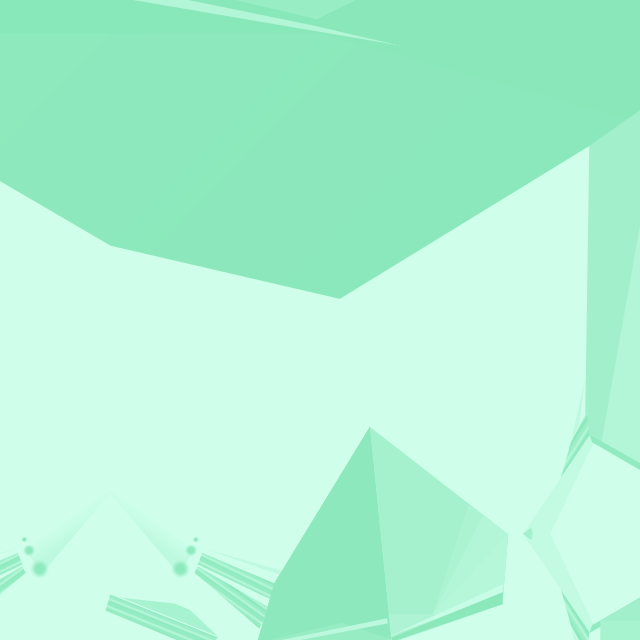
This background is drawn by a WebGL 2 fragment shader. Its source:

```glsl
#version 300 es
precision highp float;
// Pale mint backdrop with a hanging canopy, a faceted gem and streaked crystal frames.
uniform vec2 u_resolution;
out vec4 outColor;

// Signed distance to a line, positive on the right of a -> b.
float side(vec2 p, vec2 a, vec2 b) {
  vec2 d = b - a;
  return dot(p - a, vec2(d.y, -d.x)) / length(d);
}

float cover(float d) {
  return clamp(d * min(u_resolution.x, u_resolution.y) + 0.5, 0.0, 1.0);
}

// Convex facets, corners listed clockwise.
float tri(vec2 p, vec2 a, vec2 b, vec2 c) {
  return cover(min(side(p, a, b), min(side(p, b, c), side(p, c, a))));
}

float quad(vec2 p, vec2 a, vec2 b, vec2 c, vec2 d) {
  return cover(min(min(side(p, a, b), side(p, b, c)), min(side(p, c, d), side(p, d, a))));
}

// Layered sines across a bar make its glassy streaks.
float streaks(float x) {
  return 0.68 + 0.22 * sin(x * 520.0) + 0.1 * sin(x * 1130.0 + 1.0);
}

void layer(inout float tone, float value, float mask) {
  tone = mix(tone, value, mask);
}

// Faint roof, soft beads and streaked arms, folded about a vertical axis.
void chevron(inout float tone, vec2 p) {
  vec2 q = vec2(abs(p.x - 0.172), p.y);
  float roof = quad(q, vec2(-0.01, 0.241), vec2(0.0, 0.234), vec2(0.134, 0.146), vec2(0.108, 0.102));
  roof *= cover(side(q, vec2(0.108, 0.102), vec2(0.0, 0.139)));
  layer(tone, 0.22 * smoothstep(0.0, 0.04, -side(q, vec2(0.134, 0.146), vec2(0.0, 0.234))) + 0.04, roof);
  float upper = quad(q, vec2(0.144, 0.136), vec2(0.27, 0.083), vec2(0.256, 0.061), vec2(0.137, 0.118));
  layer(tone, streaks(side(q, vec2(0.144, 0.13), vec2(0.262, 0.073))), upper);
  float lower = quad(q, vec2(0.137, 0.115), vec2(0.25, 0.05), vec2(0.233, 0.018), vec2(0.132, 0.105));
  layer(tone, streaks(side(q, vec2(0.135, 0.11), vec2(0.241, 0.034))), lower);
  layer(tone, 0.22, tri(q, vec2(0.15, 0.142), vec2(0.27, 0.108), vec2(0.27, 0.1)));
  for (int i = 0; i < 3; i++) {
    float k = float(i);
    vec2 bead = vec2(0.134 - 0.003 * k - 0.0045 * k * k, 0.157 - 0.011 * k - 0.006 * k * k);
    float radius = 0.005 + 0.0055 * k;
    layer(tone, 0.9, 1.0 - smoothstep(radius * 0.3, radius, length(q - bead)));
  }
}

// Pentagonal frame folded about a horizontal axis.
void frame(inout float tone, vec2 p) {
  vec2 q = vec2(p.x, abs(p.y - 0.166));
  float bar = quad(q, vec2(0.817, 0.0), vec2(0.892, 0.143), vec2(0.914, 0.222), vec2(0.921, 0.153));
  layer(tone, streaks(side(q, vec2(0.817, 0.0), vec2(0.919, 0.16)) * 0.8), bar);
  layer(tone, 0.25, tri(q, vec2(0.892, 0.143), vec2(0.913, 0.235), vec2(0.905, 0.172)));
  layer(tone, 0.18, quad(q, vec2(0.817, 0.0), vec2(0.921, 0.153), vec2(0.93, 0.141), vec2(0.855, -0.01)));
  layer(tone, 0.6, tri(q, vec2(0.817, 0.0), vec2(0.83, 0.01), vec2(0.835, -0.01)));
  layer(tone, 0.0, quad(q, vec2(0.855, -0.01), vec2(0.927, 0.141), vec2(1.02, 0.085), vec2(1.02, -0.01)));
  layer(tone, 0.85, quad(q, vec2(0.921, 0.155), vec2(1.02, 0.099), vec2(1.02, 0.088), vec2(0.925, 0.143)));
}

void gem(inout float tone, vec2 p) {
  vec2 top = vec2(0.578, 0.333);
  vec2 foot = vec2(0.612, -0.004);
  float left = quad(p, top, foot, vec2(0.4, -0.01), vec2(0.429, 0.089));
  layer(tone, 0.78, left);
  layer(tone, 0.92, left * cover(-side(p, vec2(0.427, 0.063), vec2(0.534, 0.027))));
  layer(tone, 0.92, left * cover(-side(p, vec2(0.534, 0.027), vec2(0.605, 0.044))));
  layer(tone, 0.28, quad(p, vec2(0.44, 0.0), vec2(0.605, 0.034), vec2(0.606, 0.026), vec2(0.47, 0.0)));
  float right = quad(p, top, vec2(0.794, 0.165), vec2(0.785, 0.056), foot);
  right *= cover(side(p, foot, vec2(0.575, 0.318)));
  layer(tone, 0.58, right);
  layer(tone, 0.49, right * cover(side(p, vec2(0.676, 0.04), vec2(0.731, 0.208))));
  layer(tone, 0.39, right * cover(side(p, vec2(0.676, 0.04), vec2(0.755, 0.195))));
  layer(tone, 0.34, right * cover(side(p, vec2(0.676, 0.04), vec2(0.794, 0.165))));
  layer(tone, 0.45, right * cover(0.04 - p.y));
  layer(tone, 0.1, tri(p, vec2(0.613, 0.008), vec2(0.786, 0.087), vec2(0.785, 0.072)));
  layer(tone, 0.95, quad(p, vec2(0.612, 0.004), vec2(0.786, 0.075), vec2(0.785, 0.056), vec2(0.612, -0.003)));
}

void main() {
  vec2 p = gl_FragCoord.xy / u_resolution;
  float tone = 0.0;

  // Small shard and streaked bar at the lower edge.
  chevron(tone, p);
  layer(tone, 0.55, quad(p, vec2(0.19, 0.066), vec2(0.273, 0.057), vec2(0.297, 0.047), vec2(0.34, 0.006)));
  float bar = quad(p, vec2(0.172, 0.071), vec2(0.34, 0.004), vec2(0.32, -0.018), vec2(0.165, 0.046));
  layer(tone, streaks(side(p, vec2(0.169, 0.062), vec2(0.335, -0.005))), bar);
  gem(tone, p);

  // Translucent column on the right.
  layer(tone, 0.63, quad(p, vec2(0.921, 0.79), vec2(1.02, 0.86), vec2(1.02, 0.26), vec2(0.914, 0.322)));
  layer(tone, 0.39, tri(p, vec2(1.02, 0.76), vec2(1.02, 0.265), vec2(0.94, 0.31)));
  frame(tone, p);
  layer(tone, 0.64, tri(p, vec2(0.938, 0.03), vec2(1.02, 0.077), vec2(1.02, -0.02)));
  layer(tone, 0.55, cover(min(p.x - 0.938, 0.03 - p.y)));

  // Canopy with its upper folds and pale splinter.
  float under = min(side(p, vec2(0.531, 0.533), vec2(0.173, 0.616)), side(p, vec2(0.173, 0.616), vec2(0.0, 0.717)));
  under = min(under, min(side(p, vec2(0.921, 0.772), vec2(0.531, 0.533)), side(p, vec2(1.0, 0.828), vec2(0.921, 0.772))));
  float canopy = cover(under);
  layer(tone, 0.91 + 0.03 * smoothstep(-0.3, 0.3, side(p, vec2(0.173, 0.616), vec2(0.5, 0.948))), canopy);
  layer(tone, 0.98, canopy * cover(-side(p, vec2(0.5, 0.948), vec2(0.977, 0.815))) * cover(p.x - 0.49));
  layer(tone, 0.97, cover(min(p.y - 0.948, 0.5 - p.x)));
  layer(tone, 0.76, tri(p, vec2(0.36, 1.002), vec2(0.56, 1.002), vec2(0.495, 0.97)));
  layer(tone, 0.4, quad(p, vec2(0.208, 1.0), vec2(0.32, 1.0), vec2(0.495, 0.959), vec2(0.73, 0.911)));

  outColor = vec4(mix(vec3(0.81, 1.0, 0.92), vec3(0.53, 0.905, 0.725), tone), 1.0);
}
```
